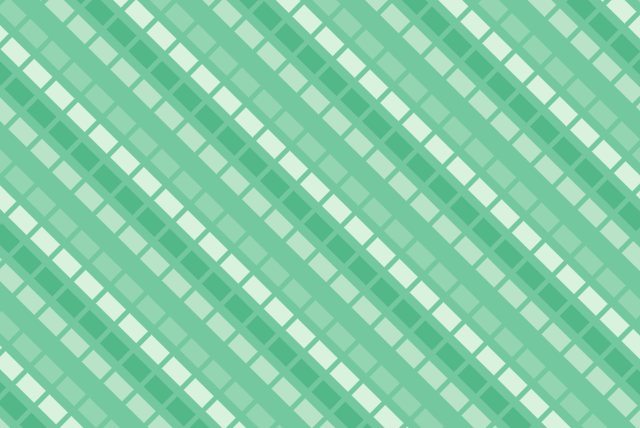
Give the GLSL for this pattern, as a Shadertoy shader.

```glsl
// Diagonal bands of small rectangular tiles in four mint greens, with a plain gap after every fourth band

// Signed distance to an axis-aligned rectangle
float rectangle(vec2 p, vec2 halfSize) {
    vec2 d = abs(p) - halfSize;
    return length(max(d, 0.0)) + min(max(d.x, d.y), 0.0);
}

vec3 bandColor(float band) {
    if (band < 0.5) return vec3(0.72, 0.89, 0.78);  // light
    if (band < 1.5) return vec3(0.325, 0.72, 0.535); // dark
    if (band < 2.5) return vec3(0.85, 0.95, 0.865);  // near white
    return vec3(0.58, 0.835, 0.695);                 // faint
}

void mainImage(out vec4 fragColor, in vec2 fragCoord) {
    vec2 p = (fragCoord - 0.5 * iResolution.xy) / iResolution.y;
    float pixel = 1.0 / iResolution.y;

    // Axes along and across the bands, which fall to the right
    float angle = radians(44.6);
    float along = p.x * cos(angle) - p.y * sin(angle);
    float across = p.x * sin(angle) + p.y * cos(angle);

    // Four evenly spaced bands in each repeat
    float spacing = 0.0601;
    float s = mod(across + 0.1139, 0.2666);
    float band = min(floor(s / spacing), 3.0);

    // Tiles line up across all bands
    float tileStep = 0.072;
    vec2 tile = vec2(mod(along - 0.0200 + 0.5 * tileStep, tileStep) - 0.5 * tileStep,
                     s - (band + 0.5) * spacing);
    float d = rectangle(tile, vec2(0.0302, 0.0196));

    float cover = smoothstep(0.75 * pixel, -0.75 * pixel, d);
    vec3 color = mix(vec3(0.455, 0.783, 0.622), bandColor(band), cover);
    fragColor = vec4(color, 1.0);
}
```
